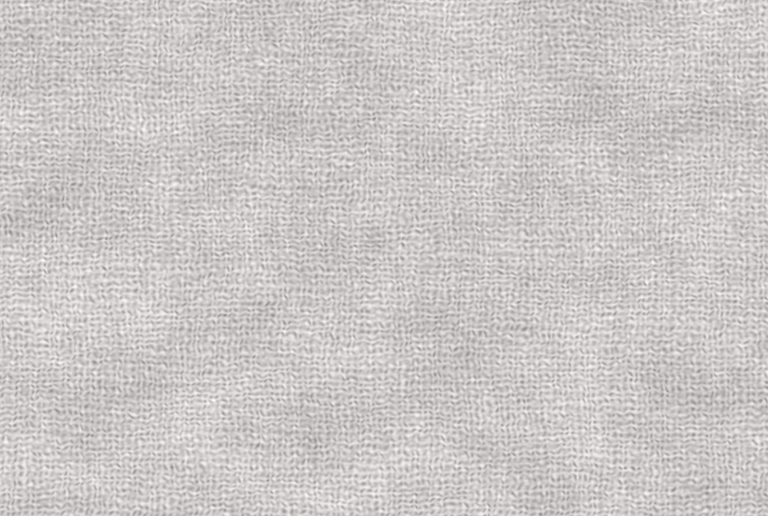
This texture is drawn by a Shadertoy shader. Its source:

```glsl
#define THREADS vec2(86.0, 79.0)
#define CLOTH_TINT vec3(1.0, 0.981, 0.983)
#define BASE_TONE 0.797
#define WEAVE_DEPTH 0.078
#define PIT_DEPTH 0.075
#define FIBRE_DEPTH 0.115
#define SLUB_DEPTH 0.05
#define BLOTCH_DEPTH 0.06
#define WOBBLE 0.5

const float PI = 3.14159265;

// Unit gradient for a lattice point, from an integer hash
vec2 latticeGradient(vec2 cell) {
    uvec2 q = uvec2(ivec2(cell)) * uvec2(1597334673u, 3812015801u);
    uint h = (q.x ^ q.y) * 1597334673u;
    h = (h ^ (h >> 15)) * 2246822519u;
    h ^= h >> 13;
    float angle = float(h & 65535u) / 65536.0 * 2.0 * PI;
    return vec2(cos(angle), sin(angle));
}

float gradientNoise(vec2 p) {
    vec2 i = floor(p);
    vec2 f = p - i;
    vec2 w = f * f * f * (f * (f * 6.0 - 15.0) + 10.0);
    vec2 e = vec2(0.0, 1.0);
    float a = dot(latticeGradient(i), f);
    float b = dot(latticeGradient(i + e.yx), f - e.yx);
    float c = dot(latticeGradient(i + e.xy), f - e.xy);
    float d = dot(latticeGradient(i + e.yy), f - e.yy);
    return mix(mix(a, b, w.x), mix(c, d, w.x), w.y);
}

// Thread coordinates bent by loose tension and the over-under path
vec2 bendThreads(vec2 uv) {
    vec2 t = uv * THREADS;
    vec2 drift = vec2(gradientNoise(uv * vec2(9.0, 5.0) + 31.0),
                      gradientNoise(uv * vec2(5.0, 9.0) + 67.0));
    vec2 jitter = vec2(gradientNoise(t * vec2(0.55, 0.35) + 113.0),
                       gradientNoise(t * vec2(0.35, 0.55) + 171.0));
    t += drift * 1.2 + jitter * WOBBLE;
    return t + 0.12 * cos(PI * t.yx);
}

// Rounded weft and warp ridges with alternating crossings
float weaveRelief(vec2 t) {
    float balance = gradientNoise(t * 0.17 + 211.0);
    vec2 ridge = cos(2.0 * PI * t);
    float crossing = cos(PI * t.x) * cos(PI * t.y);
    return ridge.y * (0.44 + 0.35 * balance)
         + ridge.x * (0.30 - 0.35 * balance)
         + crossing * 0.25;
}

// Dark holes between neighbouring threads, uneven in strength
float weavePits(vec2 t) {
    vec2 gap = 0.5 - 0.5 * cos(2.0 * PI * t);
    float strength = 1.0 + 2.2 * gradientNoise(t * 0.6 + 257.0);
    return (gap.x * gap.y - 0.25) * max(strength, 0.1);
}

void mainImage(out vec4 fragColor, in vec2 fragCoord) {
    vec2 uv = fragCoord / iResolution.y;
    vec2 threads = bendThreads(uv);

    // Cloth structure
    float tone = BASE_TONE;
    tone += WEAVE_DEPTH * weaveRelief(threads);
    tone -= PIT_DEPTH * weavePits(threads);

    // Fibres and thick or thin stretches of yarn
    tone += FIBRE_DEPTH * gradientNoise(uv * vec2(112.0, 150.0) + 307.0);
    tone += SLUB_DEPTH * gradientNoise(uv * vec2(24.0, 62.0) + 353.0);
    tone += 0.5 * SLUB_DEPTH * gradientNoise(uv * vec2(50.0, 9.0) + 401.0);

    // Soft shading across the cloth
    tone += BLOTCH_DEPTH * gradientNoise(uv * vec2(4.0, 6.0) + 449.0);
    tone += 0.7 * BLOTCH_DEPTH * gradientNoise(uv * vec2(9.0, 15.0) + 503.0);

    fragColor = vec4(clamp(tone * CLOTH_TINT, 0.0, 1.0), 1.0);
}
```
